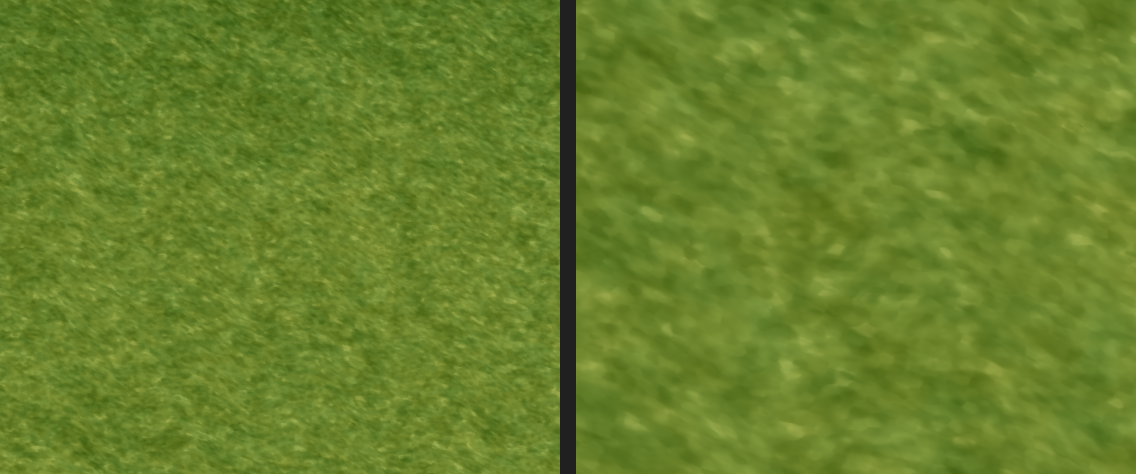
Left: the whole. Right: its middle third, enlarged.
Write a WebGL 2 fragment shader that draws this texture.

```glsl
#version 300 es
precision highp float;
// Mown lawn seen at a slant: soft, short blades over small tufts.
// Each layer is cellular noise made of stretched, randomly toned spots;
// layers are summed into a lightness tone and a hue shift, then coloured.

uniform vec2 u_resolution;
out vec4 fragColor;

// Sizes are (length, width) in canvas heights; angles are in radians.
const vec2 PATCH_SIZE = vec2(0.100, 0.070);
const vec2 TUFT_SIZE  = vec2(0.034, 0.023);
const vec2 BLADE_SIZE = vec2(0.0165, 0.0085);
const vec2 GRAIN_SIZE = vec2(0.0085, 0.0052);
const float STEEP_ANGLE = -0.50;
const float FLAT_ANGLE  = -0.20;

const float PATCH_TONE = 0.14;
const float TUFT_TONE  = 0.36;
const float BLADE_TONE = 0.58;
const float GRAIN_TONE = 0.45;
const float TUFT_HUE   = 0.42;
const float PATCH_HUE  = 0.18;

const vec3 GRASS_MEAN  = vec3(0.396, 0.502, 0.163);
const vec3 TONE_STEP   = vec3(0.047, 0.042, 0.034);
const vec3 HUE_STEP    = vec3(0.015, -0.001, -0.010);
const vec3 STRAW_SHIFT = vec3(0.075, 0.055, 0.050);
const float SPOT_REACH = 1.3;   // squared radius of a spot, in cells

vec3 hash3(vec2 cell, float seed) {
    vec3 q = fract(vec3(cell.xyx + seed * 17.3) * vec3(0.1031, 0.1030, 0.0973));
    q += dot(q, q.yxz + 33.33);
    return fract((q.xxy + q.yzz) * q.zyx);
}

vec2 rotate(vec2 p, float angle) {
    float c = cos(angle), s = sin(angle);
    return vec2(c * p.x + s * p.y, c * p.y - s * p.x);
}

// Blended random spots with zero mean and unit variance.
float spots(vec2 p, vec2 size, float angle, float seed) {
    vec2 q = rotate(p, angle) / size + 150.0;
    vec2 cell = floor(q);
    float sum = 0.0, power = 1e-3;
    for (int j = -1; j <= 1; j++) {
        for (int i = -1; i <= 1; i++) {
            vec2 id = cell + vec2(i, j);
            vec3 h = hash3(id, seed);
            vec2 d = q - id - mix(vec2(0.15), vec2(0.85), h.xy);
            float w = max(0.0, 1.0 - dot(d, d) / SPOT_REACH);
            w *= w * w;
            sum += w * (h.z * 2.0 - 1.0) * 1.732;
            power += w * w;
        }
    }
    return sum * inversesqrt(power);
}

// Layered sines bend the rows so that the blades do not lie on a grid.
vec2 bend(vec2 p) {
    return p + 0.005 * sin(p.yx * vec2(19.0, 23.0) + vec2(0.4, 1.9))
             + 0.0015 * sin(p.yx * vec2(61.0, 53.0) + p * 31.0);
}

void main() {
    vec2 uv = gl_FragCoord.xy / u_resolution;
    vec2 p = bend(gl_FragCoord.xy / u_resolution.y);

    // Blades lie flatter near the viewer and steeper far away.
    float far = smoothstep(0.1, 0.9, uv.y);
    vec2 share = normalize(vec2(0.45 + far, 1.45 - far));
    float blades = share.x * spots(p, BLADE_SIZE, STEEP_ANGLE, 1.0)
                 + share.y * spots(p, BLADE_SIZE * 1.1, FLAT_ANGLE, 2.0);
    float tufts = spots(p, TUFT_SIZE, -0.32, 3.0);
    float patches = spots(p, PATCH_SIZE, -0.2, 4.0);
    float grain = spots(p, GRAIN_SIZE, -0.35, 5.0);

    // Broad light: darker at the far end, paler toward the right.
    float tone = 0.33 - 1.25 * smoothstep(0.5, 1.05, uv.y) + 0.3 * (uv.x - 0.5);
    tone += PATCH_TONE * patches + TUFT_TONE * tufts
          + BLADE_TONE * blades + GRAIN_TONE * grain;

    // Hue drifts from deep green to yellow green.
    float hue = 0.3 - 0.9 * smoothstep(0.45, 1.0, uv.y)
              + TUFT_HUE * spots(p, TUFT_SIZE * 0.7, -0.3, 6.0)
              + PATCH_HUE * spots(p, PATCH_SIZE * 0.7, -0.1, 7.0);

    // Sparse dry blades with soft ends.
    float dry = spots(p, BLADE_SIZE * 0.8, -0.3, 8.0);
    float straw = smoothstep(1.3, 3.0, dry + 0.5 * blades + 0.3 * grain);

    vec3 color = GRASS_MEAN + TONE_STEP * tone + HUE_STEP * hue;
    color += STRAW_SHIFT * straw;
    fragColor = vec4(clamp(color, 0.0, 1.0), 1.0);
}
```
